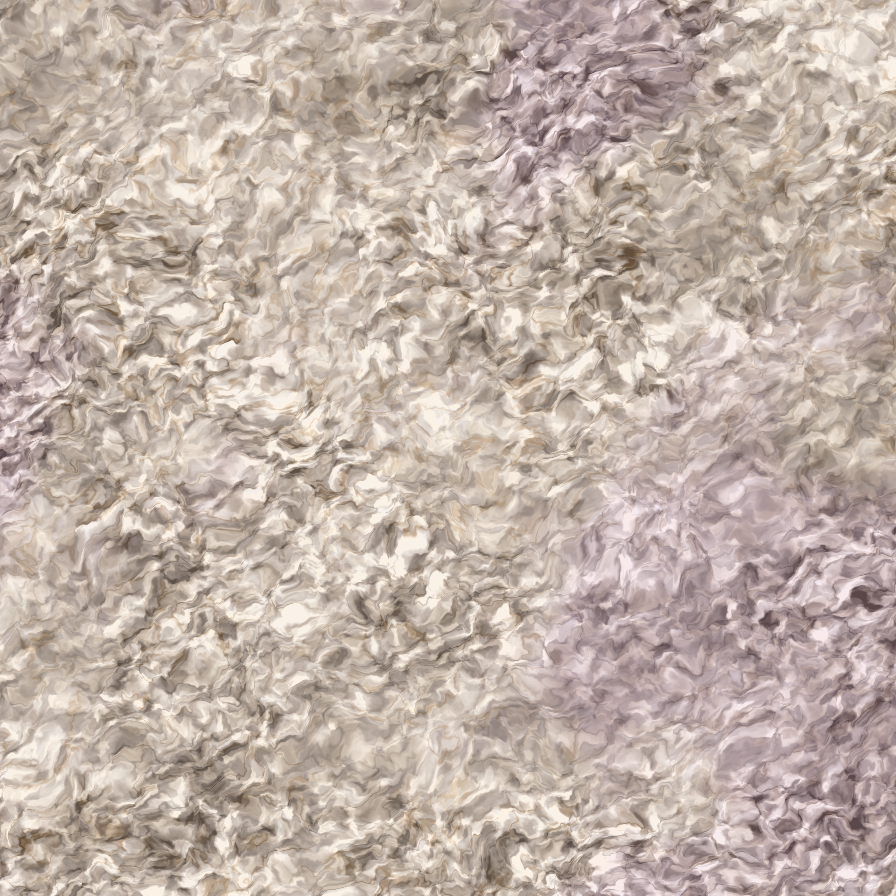
Write a WebGL 1 fragment shader that draws this texture.

```glsl
precision highp float;
uniform vec2 u_resolution;

const vec3 SHADOW = vec3(0.49, 0.43, 0.41);
const vec3 STONE = vec3(0.76, 0.70, 0.68);
const vec3 PALE = vec3(0.90, 0.86, 0.85);
const vec3 BEIGE_TINT = vec3(0.008, 0.010, -0.022);
const vec3 PINK_TINT = vec3(0.000, -0.020, 0.004);

float hash(vec2 p) {
  vec3 q = fract(p.xyx * vec3(0.1031, 0.1030, 0.0973));
  q += dot(q, q.yzx + 33.33);
  return fract((q.x + q.y) * q.z);
}

vec2 hash2(vec2 p) {
  return vec2(hash(p), hash(p + 71.7));
}

float noise(vec2 p) {
  vec2 i = floor(p);
  vec2 f = fract(p);
  f = f * f * (3.0 - 2.0 * f);
  float low = mix(hash(i), hash(i + vec2(1.0, 0.0)), f.x);
  float high = mix(hash(i + vec2(0.0, 1.0)), hash(i + 1.0), f.x);
  return mix(low, high, f.y);
}

float fbm(vec2 p) {
  float sum = 0.0;
  float amplitude = 0.533;
  for (int i = 0; i < 4; i++) {
    sum += amplitude * noise(p);
    p = mat2(1.6, 1.2, -1.2, 1.6) * p + 17.3;
    amplitude *= 0.5;
  }
  return sum;
}

vec2 rotate(vec2 p, float angle) {
  float c = cos(angle);
  float s = sin(angle);
  return vec2(c * p.x + s * p.y, c * p.y - s * p.x);
}

vec2 warp(vec2 p, float frequency, float amount) {
  vec2 q = p * frequency;
  return p + amount * (vec2(fbm(q), fbm(q + 43.1)) - 0.5);
}

// Random tone per cell, blended softly across the cell borders
float flakes(vec2 p, float sharpness) {
  vec2 cell = floor(p);
  float total = 0.0;
  float weights = 0.0;
  for (int y = -1; y <= 1; y++) {
    for (int x = -1; x <= 1; x++) {
      vec2 id = cell + vec2(float(x), float(y));
      vec2 offset = id + hash2(id) - p;
      float weight = exp(-sharpness * dot(offset, offset));
      total += weight * hash(id + 19.4);
      weights += weight;
    }
  }
  return total / max(weights, 1e-6);
}

// Thin lines along the middle contour of a noise field
float creases(vec2 p, float width) {
  return 1.0 - smoothstep(0.0, width, abs(fbm(p) - 0.5));
}

vec3 stoneColor(float tone) {
  vec3 darkSide = mix(SHADOW, STONE, (tone - 0.49) / 0.27);
  vec3 lightSide = mix(STONE, PALE, (tone - 0.76) / 0.14);
  return mix(darkSide, lightSide, step(0.76, tone));
}

void main() {
  vec2 uv = gl_FragCoord.xy / min(u_resolution.x, u_resolution.y);

  // Broad patches of pink, beige, light and shade
  float pink = smoothstep(0.40, 0.60, fbm(rotate(uv, 0.8) * vec2(2.5, 4.0) + 5.2));
  float broad = fbm(rotate(uv, 0.35) * vec2(4.0, 7.0) + 31.0);
  float rough = smoothstep(0.32, 0.62, fbm(uv * 7.0 + 12.6));

  // Ragged flakes leaning up to the right
  vec2 bent = warp(warp(uv, 9.0, 0.05), 45.0, 0.028);
  vec2 grain = rotate(bent, 0.45);
  float large = flakes(grain * vec2(46.0, 76.0), 14.0);
  float small = flakes(grain * vec2(95.0, 140.0) + 8.0, 12.0);
  float fine = fbm(grain * vec2(75.0, 115.0) + 3.0);

  // Cracks and a slight relief lit from the upper left
  float crack = creases(grain * vec2(30.0, 48.0) + 60.0, 0.06);
  vec2 reliefPoint = bent * 95.0;
  float relief = noise(reliefPoint) - noise(reliefPoint + vec2(-0.4, 0.5));
  float pit = smoothstep(0.58, 0.74, fbm(grain * vec2(48.0, 75.0) + 90.0));

  float contrast = mix(0.65, 1.15, rough);
  float detail = 0.26 * (large - 0.5) + 0.20 * (small - 0.5)
    + 0.38 * (fine - 0.5) + 0.13 * relief - 0.12 * crack - 0.14 * pit;
  float tone = 0.795 + contrast * detail + 0.36 * (broad - 0.5) - 0.02 * pink;
  tone = clamp(tone, 0.36, 0.97);

  // Pink stone against beige, with rusty cracks in the beige
  vec3 color = stoneColor(tone) + mix(BEIGE_TINT, PINK_TINT, pink);
  float rust = (1.0 - pink) * crack * smoothstep(0.4, 0.65, noise(uv * 24.0));
  color += rust * vec3(0.025, -0.005, -0.040);
  color += 0.05 * (small - 0.5) * vec3(0.4, 0.0, -0.7);
  gl_FragColor = vec4(clamp(color, 0.0, 1.0), 1.0);
}
```
